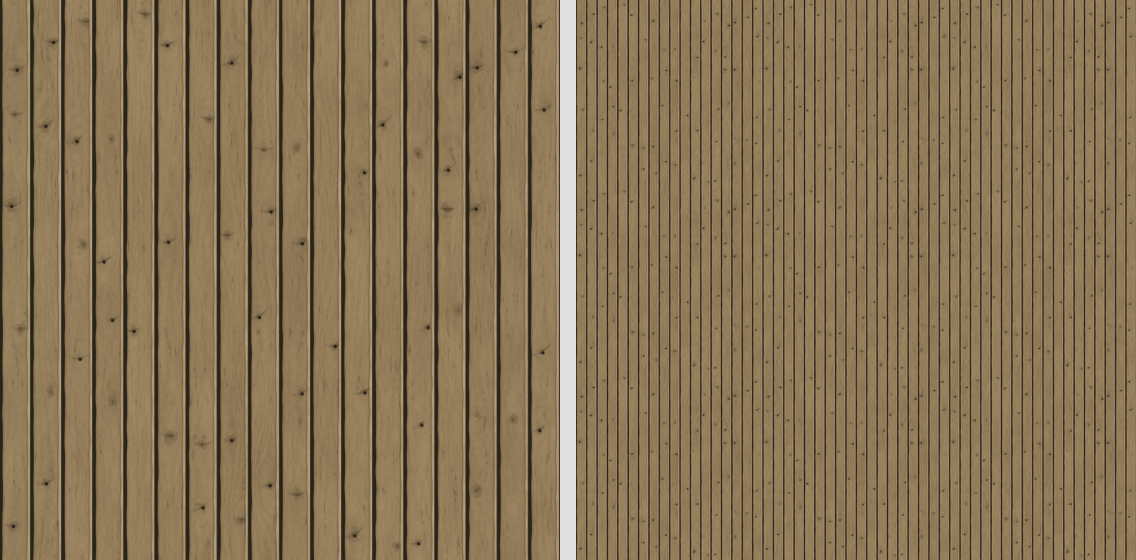
Left, the tile; right, the same tile 3 across and 3 down.
A three.js fragment shader for this texture:

```glsl
// Weathered vertical timber cladding: narrow boards with a dark groove and a pale worn bevel.
// Each board gets its own tone, stretched noise grain and scattered knots that bend the grain.
// Noise wraps in height and boards are numbered modulo their count, so the surface tiles.
#define BOARDS 18.0
#define KNOT_SLOTS 6
#define KNOT_DENSITY 0.58
#define RINGS 5.0
#define GRAIN_DEPTH 0.30
#define GROOVE_WIDTH 0.105
#define BEVEL_START 0.915
#define LIGHT_WOOD vec3(0.605, 0.515, 0.372)
#define MID_WOOD vec3(0.535, 0.445, 0.315)
#define BEVEL_COLOR vec3(0.70, 0.62, 0.50)
#define UMBER vec3(0.28, 0.23, 0.16)
#define GROOVE_COLOR vec3(0.16, 0.14, 0.095)

varying vec2 vUv;

float hash(vec2 p) {
  vec3 q = fract(p.xyx * 0.1031);
  q += dot(q, q.yzx + 33.33);
  return fract((q.x + q.y) * q.z);
}

// Value noise on one board, periodic in height when scale.y is whole.
float boardNoise(vec2 p, vec2 scale, float seed) {
  vec2 q = p * scale;
  vec2 cell = floor(q);
  vec2 w = fract(q);
  w = w * w * (3.0 - 2.0 * w);
  float y0 = mod(cell.y, scale.y);
  float y1 = mod(cell.y + 1.0, scale.y);
  float x = cell.x + seed * 61.0 + 7.0;
  float low = mix(hash(vec2(x, y0)), hash(vec2(x + 1.0, y0)), w.x);
  float high = mix(hash(vec2(x, y1)), hash(vec2(x + 1.0, y1)), w.x);
  return mix(low, high, w.y);
}

// Returns sideways grain bend, brown stain and black speck from all knots of a board.
vec3 knots(vec2 p, float board) {
  vec3 sum = vec3(0.0);
  float rough = boardNoise(p, vec2(9.0, 170.0), board + 40.0);
  for (int i = 0; i < KNOT_SLOTS; i++) {
    vec2 key = vec2(board * 7.0 + 3.0, float(i) * 13.0 + 5.0);
    float present = step(hash(key), KNOT_DENSITY);
    float kind = hash(key + 1.7);
    float size = mix(0.07, 0.16, hash(key + 3.1));
    vec2 center = vec2(mix(0.3, 0.8, hash(key + 5.3)),
                       (float(i) + mix(0.15, 0.85, hash(key + 8.9))) / float(KNOT_SLOTS));
    vec2 d = p - center;
    d.y = (fract(d.y + 0.5) - 0.5) * BOARDS;
    float r = length(d * vec2(1.0, 0.8)) / size + (rough - 0.5) * 1.1;

    // Oval heart, broken growth rings and a curved branch scar
    float heart = exp(-r * r * 1.3) * mix(0.35, 0.9, rough);
    float ring = (0.5 + 0.5 * cos(r * 6.5)) * exp(-r * 0.9) * 0.45;
    float tilt = (kind - 0.5) * 1.4;
    float curve = (d.y - tilt * d.x - 0.9 * d.x * d.x) / 0.045;
    float scar = exp(-curve * curve) * smoothstep(0.42, 0.08, abs(d.x)) * rough;
    float stain = heart + ring + scar * step(0.4, kind) * 0.9;

    vec2 speckOffset = d - vec2(0.03, -0.04) * kind;
    float speck = smoothstep(0.075, 0.025, length(speckOffset)) * step(0.55, kind);
    float bend = -d.x * 0.85 * exp(-dot(d * vec2(2.2, 0.9), d * vec2(2.2, 0.9)));
    sum += present * vec3(bend, stain, speck);
  }
  return sum;
}

void main() {
  float across = vUv.x * BOARDS + 0.025;
  float board = mod(floor(across), BOARDS);
  vec2 p = vec2(fract(across), vUv.y);
  vec3 knot = knots(p, board);
  vec2 bent = vec2(p.x + knot.x, p.y);

  // Grain: arched growth lines, long fibres, fine pores and broad weathering
  float arch = bent.x * RINGS + 4.0 * boardNoise(bent, vec2(2.2, 7.0), board + 80.0)
             + 0.5 * boardNoise(bent, vec2(7.0, 45.0), board + 20.0);
  float line = pow(0.5 + 0.5 * sin(6.28318 * arch), 3.0);
  float fibre = boardNoise(bent, vec2(15.0, 32.0), board + 120.0);
  float pore = boardNoise(bent, vec2(24.0, 150.0), board + 160.0);
  float patches = boardNoise(p, vec2(1.6, 11.0), board + 200.0);
  float tone = hash(vec2(board + 2.0, 19.0));
  float ringStrength = mix(0.4, 1.2, hash(vec2(board, 71.0))) * mix(0.5, 1.2, patches);
  float shade = 0.36 + 0.30 * (tone - 0.5) + 0.55 * (patches - 0.5);
  shade += GRAIN_DEPTH * ((line - 0.3) * ringStrength + 1.5 * (fibre - 0.5) + 1.3 * (pore - 0.5));
  vec3 color = mix(LIGHT_WOOD, MID_WOOD, shade);

  // Dark hairline fibres and knots
  float hairline = smoothstep(0.76, 0.96, fibre) * smoothstep(0.45, 0.8, pore);
  color = mix(color, UMBER, 0.22 * hairline);
  color = mix(color, UMBER, clamp(knot.y * 0.62, 0.0, 0.72));
  color = mix(color, GROOVE_COLOR * 0.7, min(knot.z, 1.0) * 0.85);

  // Pale worn bevel with a faint shadow along its inner side
  float wobble = (boardNoise(p, vec2(1.0, 38.0), board + 240.0) - 0.5) * 0.03;
  float edge = p.x + wobble;
  float inner = (edge - BEVEL_START + 0.025) / 0.025;
  color *= 1.0 - 0.13 * exp(-inner * inner);
  float wear = mix(0.6, 1.0, boardNoise(p, vec2(1.0, 60.0), board + 280.0));
  float bevel = smoothstep(BEVEL_START - 0.015, BEVEL_START + 0.025, edge);
  color = mix(color, BEVEL_COLOR + 0.06 * (pore - 0.5), bevel * wear);
  color = mix(color, UMBER, smoothstep(0.97, 1.0, p.x));

  // Groove at the left of each board, softened on both sides
  vec3 groove = mix(UMBER, GROOVE_COLOR, smoothstep(0.0, 0.025, p.x));
  float face = smoothstep(GROOVE_WIDTH - 0.022, GROOVE_WIDTH + 0.028, edge);
  color *= 1.0 - 0.12 * (1.0 - smoothstep(GROOVE_WIDTH, GROOVE_WIDTH + 0.09, edge));
  color = mix(groove, color, face);
  gl_FragColor = vec4(color, 1.0);
}
```
